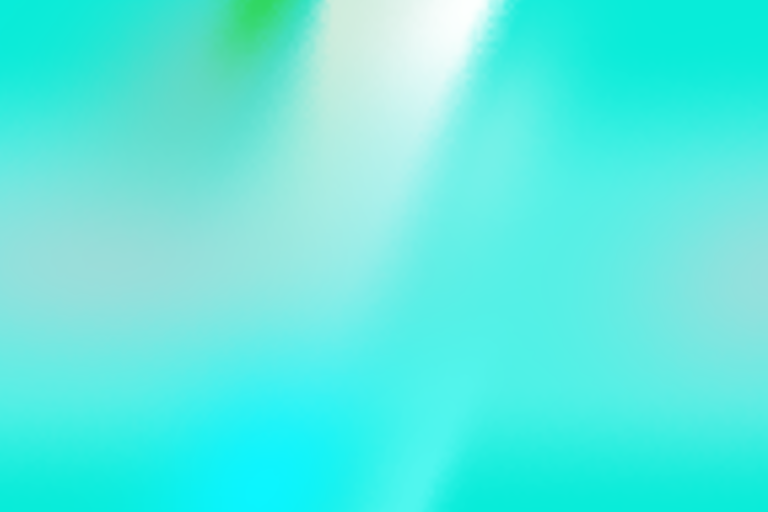
Write a WebGL 1 fragment shader that draws this background.

```glsl
precision highp float;
// Soft turquoise backdrop with a slanted white beam, pale side hazes and a
// cyan pool. Layers of sheared gaussian glows are mixed over a vertical
// gradient; fine noise bends the coordinates like frosted glass.

uniform vec2 u_resolution;

float hash(vec2 p) {
    return fract(sin(dot(p, vec2(127.1, 311.7))) * 43758.5453);
}

float noise(vec2 p) {
    vec2 cell = floor(p);
    vec2 f = fract(p);
    f = f * f * (3.0 - 2.0 * f);
    float low = mix(hash(cell), hash(cell + vec2(1.0, 0.0)), f.x);
    float high = mix(hash(cell + vec2(0.0, 1.0)), hash(cell + 1.0), f.x);
    return mix(low, high, f.y);
}

// Gaussian spot whose axis leans right by slant per unit of height
float glow(vec2 p, vec2 center, vec2 radius, float slant) {
    vec2 d = p - center;
    d.x -= slant * d.y;
    d /= radius;
    return exp(-dot(d, d));
}

void main() {
    // Height is 1, width is 1.5
    vec2 p = gl_FragCoord.xy / u_resolution * vec2(1.5, 1.0);

    // Frosted ripple
    vec2 grain = p * vec2(95.0, 80.0);
    p += 0.011 * (vec2(noise(grain), noise(grain + 37.0)) - 0.5);
    float depth = 1.0 - p.y;

    // Turquoise at top and bottom, lighter aqua between
    float band = smoothstep(0.0, 0.26, p.y) * (1.0 - smoothstep(0.6, 0.92, p.y));
    vec3 color = mix(vec3(0.03, 0.925, 0.85), vec3(0.29, 0.95, 0.905), band);

    // Pale hazes at both sides
    vec3 mist = vec3(0.62, 0.87, 0.86);
    color = mix(color, mist, glow(p, vec2(0.22, 0.49), vec2(0.5, 0.21), 0.1));
    color = mix(color, mist, 0.9 * glow(p, vec2(1.52, 0.46), vec2(0.3, 0.23), 0.2));

    // Cyan pool and streak near the bottom
    color = mix(color, vec3(0.02, 0.96, 1.0),
                glow(p, vec2(0.51, 0.05), vec2(0.2, 0.24), 0.25));
    float across = p.x - 0.8 - 0.4 * p.y;
    float streak = exp(-pow(across / (across > 0.0 ? 0.055 : 0.13), 2.0));
    color = mix(color, vec3(0.36, 0.97, 0.945),
                0.85 * streak * (1.0 - smoothstep(0.05, 0.45, p.y)));

    // Grey-green veil and green spot at the top
    color = mix(color, vec3(0.44, 0.84, 0.77),
                0.85 * glow(p, vec2(0.41, 0.85), vec2(0.22, 0.25), 0.4));
    color = mix(color, vec3(0.18, 0.84, 0.33),
                0.9 * glow(p, vec2(0.515, 1.01), vec2(0.065, 0.12), 0.4));

    // Halo to the right of the beam
    color = mix(color, vec3(0.6, 0.95, 0.92),
                0.6 * glow(p, vec2(0.97, 0.74), vec2(0.12, 0.2), 0.3));

    // White beam, softer as it descends
    float left = 0.625 - 0.3 * depth;
    float right = 0.98 - 0.4 * depth;
    float leftSoft = 0.03 + 0.3 * depth;
    float rightSoft = 0.05 + 0.08 * depth;
    float beam = smoothstep(left - leftSoft, left + leftSoft, p.x)
               * (1.0 - smoothstep(right - rightSoft, right + rightSoft, p.x))
               * exp(-pow(depth / 0.52, 2.0));
    vec3 light = mix(vec3(0.81, 0.925, 0.86), vec3(0.88, 0.95, 0.95),
                     smoothstep(left, right, p.x));
    light = mix(light, vec3(0.99, 1.0, 0.995),
                glow(p, vec2(0.92, 0.99), vec2(0.12, 0.22), 0.4));
    color = mix(color, light, beam);

    gl_FragColor = vec4(color, 1.0);
}
```
